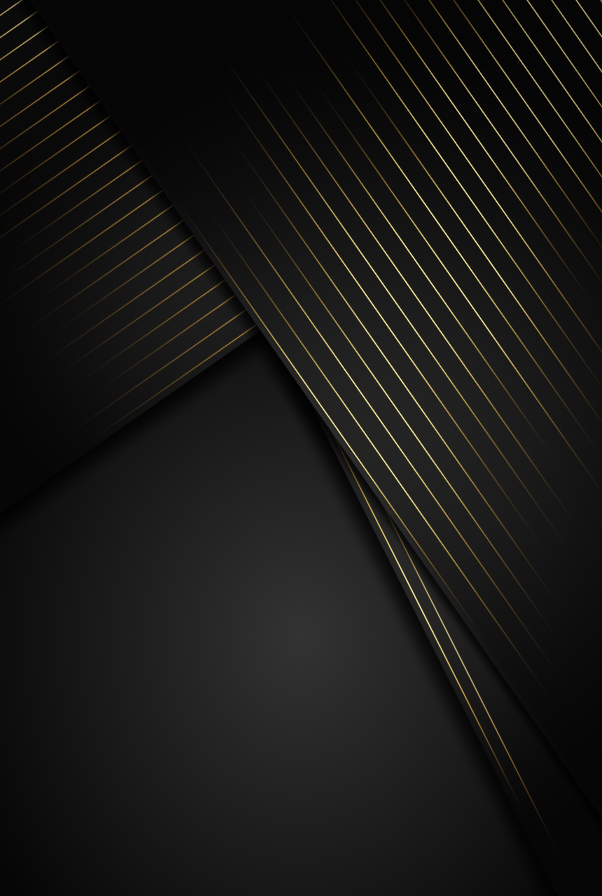
Give the GLSL for this background, as a Shadertoy shader.

```glsl
// Dark layered panels with fine gold pinstripes over a soft charcoal glow.
// Each panel is a half-plane in a rotated frame, painted from back to front;
// stripes are repeated bands whose ends fade, and soft ramps give the shadows.

#define PANEL_EDGE 0.0268
#define WING_EDGE 0.4688
#define STRIP_EDGE 0.1070
#define PANEL_SPACING 0.0224
#define WING_SPACING 0.0203
#define STRIP_SPACING 0.0143
#define STRIPE_HALF_WIDTH 0.00070
#define STRIPE_JITTER 0.10
#define GLOW_CENTER vec2(0.336, 0.710)
#define BLACK vec3(0.024, 0.022, 0.025)
#define CHARCOAL vec3(0.202, 0.200, 0.199)

float hash(float n) {
    return fract(sin(n * 127.1 + 3.7) * 43758.5453);
}

// Antialiased cover of a half-plane, positive inside
float cover(float dist, float pixel) {
    return clamp(dist / pixel + 0.5, 0.0, 1.0);
}

// Antialiased cover of a thin line at distance dist
float stripe(float dist, float pixel) {
    float thin = min(1.0, 2.0 * STRIPE_HALF_WIDTH / pixel);
    return min(thin, clamp((STRIPE_HALF_WIDTH - abs(dist)) / pixel + 0.5, 0.0, 1.0));
}

// Signed distance to the nearest of the repeated lines
float nearest(float offset, float spacing) {
    return (fract(offset / spacing + 0.5) - 0.5) * spacing;
}

// Bronze at the faded ends, pale gold at the hottest part
vec3 gold(float heat) {
    vec3 bronze = vec3(0.43, 0.27, 0.08);
    vec3 rich = vec3(0.76, 0.57, 0.23);
    vec3 pale = vec3(0.99, 0.93, 0.61);
    vec3 metal = mix(bronze, rich, smoothstep(0.0, 0.55, heat));
    return mix(metal, pale, smoothstep(0.45, 0.95, heat));
}

// Shade falling off smoothly around a centre
float falloff(vec2 p, vec2 center, float radius) {
    return 1.0 - smoothstep(0.0, radius, length(p - center));
}

float shadow(float dist, float width, float darkest) {
    return mix(darkest, 1.0, smoothstep(0.0, width, dist));
}

vec3 backdrop(vec2 p, float across, float along, float stripAcross) {
    float glow = 1.0 - clamp(length((p - GLOW_CENTER) * vec2(1.0, 0.85)) / 0.40, 0.0, 1.0);
    vec3 color = mix(BLACK, CHARCOAL, glow);
    color *= shadow(along - WING_EDGE, 0.030, 0.2);
    color *= shadow(PANEL_EDGE - across, 0.028, 0.3);
    return color * shadow(STRIP_EDGE - stripAcross, 0.028, 0.25);
}

// Narrow slanted strip showing below the main panel
vec3 strip(vec2 p, float across, float stripAcross, float pixel) {
    vec3 color = mix(BLACK, CHARCOAL * 0.76, falloff(p, vec2(0.455, 0.625), 0.36));
    float offset = stripAcross - STRIP_EDGE - 0.0076;
    float row = floor(offset / STRIP_SPACING + 0.5);
    float middle = 0.665 + 0.045 * row;
    float heat = 1.0 - abs(p.y - middle) / 0.26;
    float alpha = smoothstep(0.0, 0.65, heat) * step(row, 1.5) * (1.0 - 0.25 * row);
    float line = stripe(nearest(offset, STRIP_SPACING), pixel);
    color = mix(color, gold(heat), line * alpha);
    return color * shadow(PANEL_EDGE - across, 0.014, 0.25);
}

// Upper left wing, with stripes at right angles to the main panel
vec3 wing(vec2 p, float across, float along, float pixel) {
    vec3 color = mix(BLACK, CHARCOAL * 0.56, falloff(p, vec2(0.25, 0.33), 0.31));
    color += 0.018 * falloff(p, vec2(0.0, 0.06), 0.20);
    float offset = WING_EDGE - 0.0081 - along;
    float row = floor(offset / WING_SPACING + 0.5);
    float reach = 0.22 + STRIPE_JITTER * (hash(row) - 0.5);
    float depth = PANEL_EDGE - across;
    float corner = falloff(p, vec2(0.0, 0.02), 0.14);
    float heat = 0.52 * (1.0 - depth / reach) + 0.32 * corner;
    float alpha = 0.78 * (1.0 - smoothstep(0.0, reach, depth));
    float line = stripe(nearest(offset, WING_SPACING), pixel);
    color = mix(color, gold(heat), line * alpha);
    return color * shadow(depth, 0.020, 0.2);
}

// Main diagonal panel
vec3 panel(vec2 p, float across, float along, float pixel) {
    vec3 color = mix(BLACK * 0.85, CHARCOAL * 0.70, falloff(p, vec2(0.41, 0.49), 0.48));
    float offset = across - PANEL_EDGE - 0.0071;
    color *= 1.0 + 0.2 * smoothstep(0.0, -0.004, offset);
    float row = floor(offset / PANEL_SPACING + 0.5);
    float middle = 0.665 - 0.57 * across + STRIPE_JITTER * (hash(row + 40.0) - 0.5);
    float reach = 0.37 - 0.20 * across + STRIPE_JITTER * (hash(row + 90.0) - 0.5);
    float heat = 1.0 - abs(along - middle) / reach;
    float line = stripe(nearest(offset, PANEL_SPACING), pixel) * step(-0.5, row);
    float strength = smoothstep(0.0, 0.85, heat) * (1.0 - 0.3 * smoothstep(0.25, 0.5, across));
    return mix(color, gold(heat), line * strength);
}

void mainImage(out vec4 fragColor, in vec2 fragCoord) {
    // Height units, measured downward from the top left corner
    float pixel = 1.0 / iResolution.y;
    vec2 p = vec2(fragCoord.x, iResolution.y - fragCoord.y) * pixel;
    float across = dot(p, vec2(0.819, -0.573));
    float along = dot(p, vec2(0.573, 0.819));
    float stripAcross = dot(p, vec2(0.893, -0.449));

    // Layers from back to front
    vec3 color = backdrop(p, across, along, stripAcross);
    color = mix(color, strip(p, across, stripAcross, pixel), cover(stripAcross - STRIP_EDGE, pixel));
    color = mix(color, wing(p, across, along, pixel), cover(WING_EDGE - along, pixel));
    color = mix(color, panel(p, across, along, pixel), cover(across - PANEL_EDGE, pixel));
    fragColor = vec4(color, 1.0);
}
```
